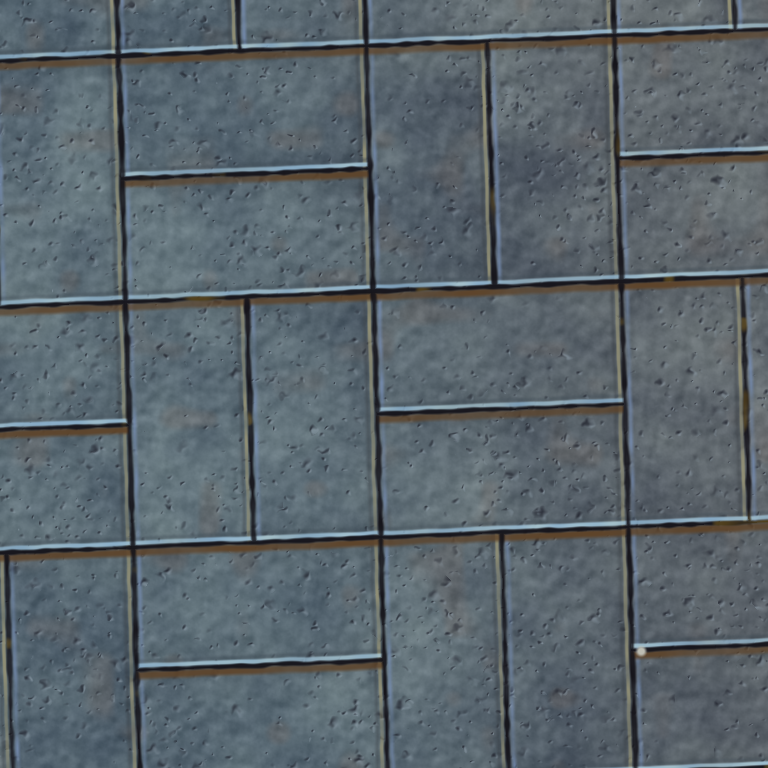
Write a Shadertoy shader that draws this texture.

```glsl
float hash(vec2 p) {
    vec3 q = fract(p.xyx * vec3(0.1031, 0.1030, 0.0973));
    q += dot(q, q.yzx + 33.33);
    return fract((q.x + q.y) * q.z);
}

float noise(vec2 p) {
    vec2 i = floor(p), f = fract(p);
    f = f * f * (3.0 - 2.0 * f);
    return mix(mix(hash(i), hash(i + vec2(1, 0)), f.x),
               mix(hash(i + vec2(0, 1)), hash(i + vec2(1, 1)), f.x), f.y);
}

float fbm(vec2 p) {
    float sum = 0.0, amp = 0.5;
    for (int i = 0; i < 4; i++) {
        sum += amp * noise(p);
        p = mat2(1.6, 1.2, -1.2, 1.6) * p + 7.3;
        amp *= 0.5;
    }
    return sum;
}

// Soft strip covering distances from a to b
float band(float d, float a, float b, float soft) {
    return smoothstep(a - soft, a + soft, d) * (1.0 - smoothstep(b - soft, b + soft, d));
}

// Scattered pits: x is the dark hollow, y its lit rim
vec2 pits(vec2 p) {
    vec2 result = vec2(0);
    for (int k = 0; k < 3; k++) {
        float scale = 34.0 + 19.0 * float(k);
        vec2 g = mat2(0.8, 0.6, -0.6, 0.8) * p * scale + 17.0 * float(k);
        vec2 id = floor(g);
        vec2 centre = 0.35 + 0.3 * vec2(hash(id + 3.1), hash(id + 8.7));
        float radius = 0.14 + 0.17 * hash(id + 5.3);
        float chance = 0.5 * noise(p * 9.0 + 30.0);
        float present = step(hash(id + 1.9), chance) * (0.25 + 0.75 * hash(id + 6.1));
        vec2 d = fract(g) - centre + 0.3 * (vec2(noise(p * 150.0), noise(p * 150.0 + 31.0)) - 0.5);
        float hollow = 1.0 - smoothstep(0.0, radius, length(d * vec2(0.8, 1.2)));
        float rim = 1.0 - smoothstep(0.0, radius, length(d - vec2(0.06, 0.16)));
        result = max(result, present * vec2(hollow, rim * (1.0 - hollow)));
    }
    return result;
}

void mainImage(out vec4 fragColor, in vec2 fragCoord) {
    vec2 p = fragCoord / iResolution.xy;
    p.y = 1.0 - p.y;
    float soft = max(0.0015, 0.7 / iResolution.y);

    // Slightly skewed grid of square blocks, each split into two pavers
    vec2 w = p + 0.0014 * (vec2(noise(p * 45.0), noise(p * 45.0 + 40.0)) - 0.5);
    vec2 grid = vec2((w.x - 0.151 - 0.0295 * w.y) / 0.323,
                     (w.y - 0.0802 + 0.041 * w.x) / 0.3203);
    vec2 block = floor(grid);
    bool lying = mod(block.x + block.y, 2.0) < 0.5;
    vec2 size = lying ? vec2(1.0, 0.5) : vec2(0.5, 1.0);
    if (!lying) grid.x += 0.012 * (1.0 - abs(2.0 * fract(grid.x) - 1.0));
    vec2 paver = floor(grid / size);
    vec2 local = mod(grid, size);
    vec2 near = local * 0.322;
    vec2 far = (size - local) * 0.322;
    float tone = hash(paver + (lying ? 11.0 : 53.0));

    // Stone face: broad shade, mottling, grain and pits
    float shade = 0.5 * (noise(p * 4.0 + 4.0) - 0.5) + 0.35 * (tone - 0.5) - 0.25 * (p.y - 0.45);
    float mottle = fbm(p * 14.0 + tone * 9.0) - 0.47;
    float grain = fbm(p * 70.0) - fbm(p * 70.0 + vec2(0.3, 0.5));
    vec3 color = mix(vec3(0.35, 0.415, 0.455), vec3(0.378, 0.408, 0.43),
                     smoothstep(0.25, 0.95, p.x - 0.2 * (p.y - 0.4)));
    float light = 0.11 * shade + 0.17 * mottle;
    color += light * vec3(1.0, 1.05, 0.85) + 0.004;
    color = mix(color, vec3(0.43, 0.39, 0.37), 0.3 * smoothstep(0.72, 0.95, noise(p * 22.0 + 60.0)));
    color += 0.13 * grain + 0.05 * (noise(p * 95.0) - 0.5);
    vec2 pit = pits(p);
    color = mix(color, vec3(0.13, 0.14, 0.18), 0.8 * pit.x);
    color = mix(color, vec3(0.58, 0.64, 0.69), 0.55 * pit.y);

    // Wide soft shade just inside the upper and right edges
    color *= 1.0 - 0.13 * exp(-near.y / 0.016) - 0.12 * exp(-far.x / 0.012) - 0.08 * exp(-far.y / 0.018);

    // Chamfers: blue left, cream right, rusty top, bright bottom
    float wear = noise(p * 40.0 + 20.0);
    float streak = noise(p * 13.0 + 80.0);
    color = mix(color, vec3(0.46, 0.55, 0.70), (0.2 + 0.7 * wear) * band(near.x, 0.006, 0.0105, 2.0 * soft));
    color = mix(color, vec3(0.22, 0.24, 0.26), 0.4 * band(far.x, 0.009, 0.013, 2.0 * soft));
    color = mix(color, vec3(0.58, 0.57, 0.46), (0.35 + 0.65 * wear) * band(far.x, 0.003, 0.0075, soft));
    color = mix(color, vec3(0.37, 0.265, 0.16), (0.6 + 0.4 * streak) * band(near.y, 0.001, 0.0105, 2.3 * soft));
    color = mix(color, vec3(0.24, 0.29, 0.33), 0.4 * band(far.y, 0.0105, 0.0145, 2.0 * soft));
    color = mix(color, mix(vec3(0.53, 0.68, 0.80), vec3(0.68, 0.79, 0.82), wear),
                (0.7 + 0.3 * streak) * band(far.y, 0.0038, 0.0092, 1.2 * soft));

    // Dark joints of uneven width and depth, with bits of ochre moss
    float ragged = 0.0026 * (noise(p * 70.0) - 0.5);
    float upright = 1.0 - smoothstep(-1.5 * soft, 1.5 * soft, min(near.x - 0.0042, far.x - 0.0018) - ragged);
    float level = 1.0 - smoothstep(-1.3 * soft, 1.3 * soft, min(near.y - 0.0016, far.y - 0.0034) - ragged);
    float joint = max(upright * (0.72 + 0.28 * noise(p * 50.0 + 9.0)), level * 0.95);
    vec3 moss = mix(vec3(0.08, 0.075, 0.10), vec3(0.42, 0.32, 0.10),
                    0.7 * smoothstep(0.84, 0.97, noise(p * 31.0 + 5.0)));
    color = mix(color, moss, joint);

    // Pale pebble lodged in a joint
    float pebble = length(p - vec2(0.835, 0.848)) - 0.006;
    color = mix(color, vec3(0.74, 0.74, 0.70), 1.0 - smoothstep(-2.0 * soft, 2.0 * soft, pebble));

    fragColor = vec4(clamp(color, 0.0, 1.0), 1.0);
}
```
